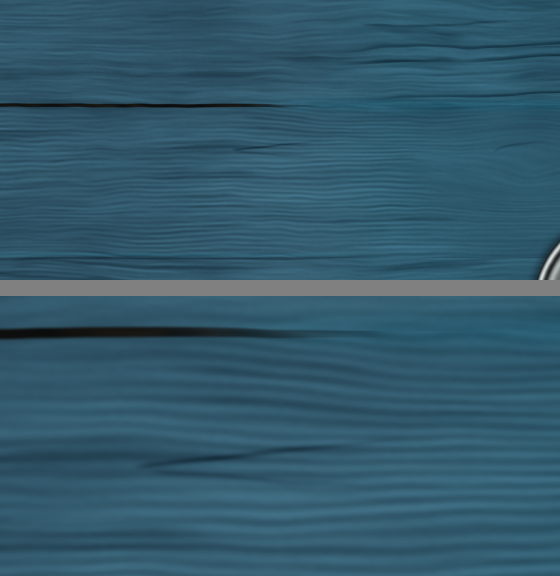
Top, the full canvas; bottom, a detail of the centre.
Reproduce this texture procedurally as a WebGL 1 fragment shader.

```glsl
precision highp float;
uniform vec2 u_resolution;

const vec3 PAINT = vec3(0.195, 0.345, 0.42);
const vec3 TONE_STEP = vec3(0.055, 0.083, 0.092);
const vec3 TEAL = vec3(-0.035, 0.012, 0.018);
const vec3 GAP = vec3(0.04, 0.045, 0.045);
const float UPPER_SEAM = 0.625;
const float LOWER_SEAM = 0.080;

float hash(vec2 p) {
  vec3 q = fract(p.xyx * 0.1031);
  q += dot(q, q.yzx + 33.33);
  return fract((q.x + q.y) * q.z);
}

float noise(vec2 p) {
  vec2 i = floor(p), f = fract(p);
  f = f * f * (3.0 - 2.0 * f);
  return mix(mix(hash(i), hash(i + vec2(1.0, 0.0)), f.x),
             mix(hash(i + vec2(0.0, 1.0)), hash(i + 1.0), f.x), f.y);
}

float fbm(vec2 p) {
  float sum = 0.0, amp = 0.5;
  for (int i = 0; i < 4; i++) {
    sum += amp * noise(p);
    p = p * 2.03 + 17.1;
    amp *= 0.5;
  }
  return sum / 0.9375;
}

float bell(float x, float width) {
  return exp(-x * x / (width * width));
}

// Bends the grain, with a swelling around the knot
vec2 bendGrain(vec2 p, float plank) {
  vec2 knot = (p - vec2(1.88, 0.43)) / vec2(0.17, 0.12);
  float y = p.y - 0.085 * knot.y * exp(-dot(knot, knot));
  y += 0.07 * (fbm(p * vec2(1.5, 3.0) + plank * 9.0) - 0.5);
  y += 0.007 * (noise(p * vec2(9.0, 16.0)) - 0.5);
  return vec2(p.x, y + plank * 3.7);
}

// Height of the brushed wood fibres
float fibres(vec2 g) {
  return 0.5 * noise(g * vec2(2.2, 48.0)) + 0.35 * noise(g * vec2(5.0, 95.0))
       + 0.25 * noise(g * vec2(14.0, 120.0));
}

// Long curved crack running right from its start
float crack(vec2 p, vec2 start, float len, float slope, float bend, float width) {
  float t = (p.x - start.x) / len;
  float y = start.y + slope * t + bend * t * t + 0.008 * (noise(p * 14.0) - 0.5);
  float ends = smoothstep(0.0, 0.08, t) * (1.0 - smoothstep(0.5, 1.0, t));
  return ends * bell(p.y - y, width);
}

// Wide grooves with one steep and one soft side
float grooves(vec2 g, float spacing) {
  float row = g.y / spacing;
  float f = fract(row);
  float strength = smoothstep(0.2, 0.7, noise(vec2(g.x * 2.5, floor(row) * 7.3)));
  return strength * smoothstep(0.0, 0.13, f) * (1.0 - smoothstep(0.13, 0.42, f));
}

// Turned metal rim, shaded by depth from its outer edge
vec3 metal(float depth, vec2 p) {
  float bright = 0.38 + 0.45 * bell(depth - 0.014, 0.007) - 0.28 * bell(depth - 0.031, 0.008)
               + 0.3 * bell(depth - 0.05, 0.012) + 0.06 * noise(p * 60.0);
  return vec3(0.96, 1.0, 1.0) * bright * smoothstep(-0.004, 0.009, depth);
}

void main() {
  vec2 p = gl_FragCoord.xy / u_resolution.y;
  float middle = (1.0 - step(UPPER_SEAM, p.y)) * step(LOWER_SEAM, p.y);
  float plank = step(UPPER_SEAM, p.y) + step(LOWER_SEAM, p.y);
  vec2 g = bendGrain(p, plank);

  // Broad light and paint patches
  float tone = -0.12 + 1.3 * (fbm(g * vec2(1.3, 7.0)) - 0.5);
  tone += 0.5 * bell(p.x - 0.95, 0.55) * bell(p.y - 0.38, 0.28);
  tone += 0.7 * (fbm(p * 3.0 + 5.0) - 0.5);

  // Fibre relief and fine growth rings
  float smoothPaint = 1.0 - 0.55 * smoothstep(1.35, 1.8, p.x) * middle;
  float relief = fibres(g) - fibres(g + vec2(0.002, 0.006));
  tone += smoothPaint * (1.0 * relief + 0.8 * (fibres(g) - 0.55));
  float patches = smoothstep(0.3, 0.65, fbm(p * vec2(1.8, 4.0) + 31.0));
  float rings = sin(g.y * 375.0 + 5.0 * noise(g * vec2(1.5, 9.0)));
  tone += mix(0.12, 0.35, middle) * smoothPaint * patches * rings;

  // Worn dark streaks and deep cracks
  float streak = smoothstep(0.68, 0.92, noise(g * vec2(2.6, 36.0)));
  tone -= mix(0.85, 0.55, middle) * patches * smoothPaint * streak;
  float grooved = smoothstep(1.12, 1.4, p.x) * smoothstep(0.63, 0.67, p.y)
                * (1.0 - smoothstep(0.84, 0.9, p.y));
  tone -= 1.5 * grooved * grooves(g - vec2(0.0, 0.035 * p.x), 0.043);
  tone -= 1.1 * crack(p, vec2(1.27, 0.915), 0.75, -0.04, 0.07, 0.005);
  tone -= 1.2 * crack(p, vec2(0.82, 0.462), 0.36, 0.045, -0.005, 0.004);
  tone -= 0.6 * crack(p, vec2(0.84, 0.458), 0.33, -0.025, 0.0, 0.004);
  tone -= 0.7 * crack(p, vec2(1.76, 0.46), 0.22, 0.09, -0.07, 0.005);

  // Lower seam: lit lip above a shadow
  float lower = 1.0 - smoothstep(1.0, 1.4, p.x);
  float lowerY = p.y - LOWER_SEAM - 0.005 * (noise(p * vec2(5.0, 1.0)) - 0.5);
  float lip = lower * bell(lowerY - 0.01, 0.006);
  tone += 0.5 * lip - 1.4 * lower * bell(lowerY + 0.003, 0.005);

  // Upper seam: open on the left, painted over on the right
  float wobble = 0.004 * (noise(p * vec2(18.0, 1.0)) - 0.5);
  float gapY = abs(p.y - UPPER_SEAM + 0.003 * p.x + wobble);
  float open = 1.0 - smoothstep(0.8, 1.17, p.x);
  float gap = open * (1.0 - smoothstep(0.003, 0.005 + 0.004 * open, gapY));
  tone -= 0.7 * open * bell(gapY, 0.018);
  float filled = (1.0 - open) * bell(p.y - UPPER_SEAM, 0.022);
  tone += 0.12 * (noise(p * vec2(110.0, 180.0)) - 0.5);

  // Paint colour, gap and metal rim
  float teal = 0.45 * smoothstep(1.0, 1.5, p.x) + 0.8 * filled + 0.7 * lip;
  vec3 color = PAINT + TONE_STEP * clamp(tone, -2.3, 1.3) + TEAL * teal;
  vec3 gapColor = GAP + vec3(0.06, 0.045, 0.03) * noise(p * vec2(25.0, 90.0));
  color = mix(color, gapColor, gap);
  float depth = 0.347 - length(p - vec2(2.25, -0.1));
  color *= 1.0 - 0.35 * bell(min(depth, 0.0), 0.02);
  color = mix(color, metal(depth, p), smoothstep(-0.003, 0.003, depth));
  gl_FragColor = vec4(color, 1.0);
}
```
